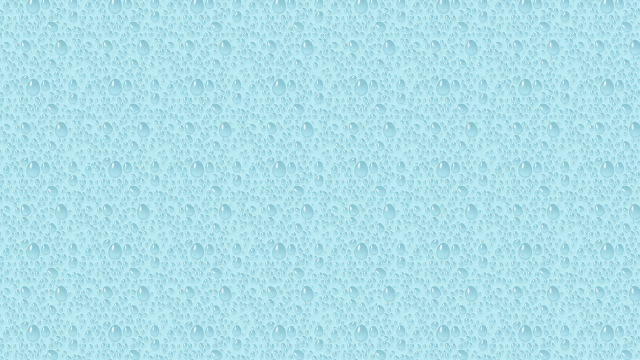
A Shadertoy shader for this texture:

```glsl
// Water drops on pale aqua, as a square tile repeated about 7.8 by 4.4 times.
// Two large drops, a jittered 4x4 grid of medium ones and a staggered 14x14
// grid of small ones; smaller drops shrink to fit the space left by larger ones.

vec2 hash2(vec2 p) {
    vec3 h = fract(vec3(p.xyx) * vec3(0.1031, 0.1030, 0.0973));
    h += dot(h, h.yzx + 33.33);
    return fract((h.xx + h.yz) * h.zy);
}

// Shortest offset on the repeating tile
vec2 wrap(vec2 v) { return fract(v + 0.5) - 0.5; }

// Egg-shaped coordinates: length 1 lies on the rim of the drop
vec2 dropSpace(vec2 v, float radius, float tilt) {
    float c = cos(tilt), s = sin(tilt);
    v = mat2(c, s, -s, c) * v / radius;
    v.x *= 1.27 + 0.2 * clamp(v.y, -1.0, 1.0);
    return v;
}

// A drop is (centre.xy, radius, tilt); drops without room are absent
float dropDistance(vec2 p, vec4 drop) {
    if (drop.z < 0.012) return 1.0;
    return (length(dropSpace(wrap(p - drop.xy), drop.z, drop.w)) - 1.0) * drop.z * 0.8;
}

vec4 largeDrop(int i) {
    float k = float(i);
    return vec4(0.404 + 0.342 * k, 0.327 + 0.482 * k, 0.104 - 0.008 * k, 0.12 - 0.2 * k);
}

float gapToLarge(vec2 p) {
    return min(dropDistance(p, largeDrop(0)), dropDistance(p, largeDrop(1)));
}

vec4 mediumDrop(vec2 cell) {
    cell = mod(cell, 4.0);
    vec2 centre = (cell + 0.2 + 0.6 * hash2(cell + 7.0)) / 4.0;
    vec2 rnd = hash2(cell + 41.0);
    float radius = min(mix(0.032, 0.076, rnd.x), gapToLarge(centre) - 0.01);
    return vec4(centre, radius, mix(-0.8, 0.8, rnd.y));
}

float gapToLarger(vec2 p) {
    float gap = gapToLarge(p);
    for (int y = -1; y <= 1; y++)
        for (int x = -1; x <= 1; x++)
            gap = min(gap, dropDistance(p, mediumDrop(floor(p * 4.0) + vec2(x, y))));
    return gap;
}

vec4 smallDrop(vec2 cell) {
    cell = mod(cell, 14.0);
    vec2 jitter = 0.5 * hash2(cell + 83.0) - 0.25;
    vec2 centre = (cell + 0.5 + vec2(0.5 * mod(cell.y, 2.0), 0.0) + jitter) / 14.0;
    vec2 rnd = hash2(cell + 127.0);
    float radius = min(mix(0.021, 0.038, rnd.x), gapToLarger(centre) - 0.006);
    return vec4(centre, radius, mix(-0.7, 0.7, rnd.y));
}

// Keep the nearest drop and the two smallest distances
void consider(vec2 p, vec4 drop, inout vec4 nearest, inout vec2 dist) {
    float d = dropDistance(p, drop);
    if (d < dist.x) {
        dist = vec2(d, dist.x);
        nearest = drop;
    } else {
        dist.y = min(dist.y, d);
    }
}

void mainImage(out vec4 fragColor, in vec2 fragCoord) {
    float pixel = 1.0 / (0.2278 * iResolution.y);
    vec2 p = fract(fragCoord * pixel);

    // Find the drop at this point
    vec4 drop = largeDrop(0);
    vec2 dist = vec2(1.0);
    for (int i = 0; i < 2; i++) consider(p, largeDrop(i), drop, dist);
    for (int y = -1; y <= 1; y++)
        for (int x = -1; x <= 1; x++) {
            consider(p, mediumDrop(floor(p * 4.0) + vec2(x, y)), drop, dist);
            consider(p, smallDrop(floor(p * 14.0) + vec2(x, y)), drop, dist);
        }

    // Keep a thin gap where two drops touch
    float d = max(dist.x, 0.5 * (dist.x - dist.y) + 0.005);
    vec2 v = wrap(p - drop.xy) / drop.z;
    vec2 q = dropSpace(v * drop.z, drop.z, drop.w);
    float soft = 0.7 * pixel;

    // Surface: pale rim of light, with a faint shadow to the lower right
    vec3 color = vec3(0.725, 0.915, 0.948);
    float near = exp(-max(d, 0.0) / 0.012);
    float below = smoothstep(0.1, 0.9, dot(v, vec2(0.5, -0.8)));
    color = mix(color, vec3(0.79, 0.955, 0.975), 0.55 * near * (1.0 - below));
    color = mix(color, vec3(0.64, 0.85, 0.88), 0.5 * near * below);

    // Body: dark at the top, glowing at the bottom, with a darker rim
    float shade = smoothstep(-0.9, 0.8, v.y + 0.25 * v.x);
    vec3 body = mix(vec3(0.69, 0.895, 0.935), vec3(0.55, 0.78, 0.83), shade);
    body = mix(body, vec3(0.50, 0.73, 0.79), 0.45 * smoothstep(0.72, 1.0, length(q)));

    // Glint at the upper left
    float blur = 0.12 + pixel / drop.z;
    float glint = length((q - vec2(-0.42, 0.4)) * vec2(2.4, 1.3));
    body = mix(body, vec3(0.93, 0.99, 1.0), 0.85 * (1.0 - smoothstep(0.42 - blur, 0.42 + blur, glint)));

    color = mix(color, body, 1.0 - smoothstep(-soft, soft, d));
    fragColor = vec4(color, 1.0);
}
```
